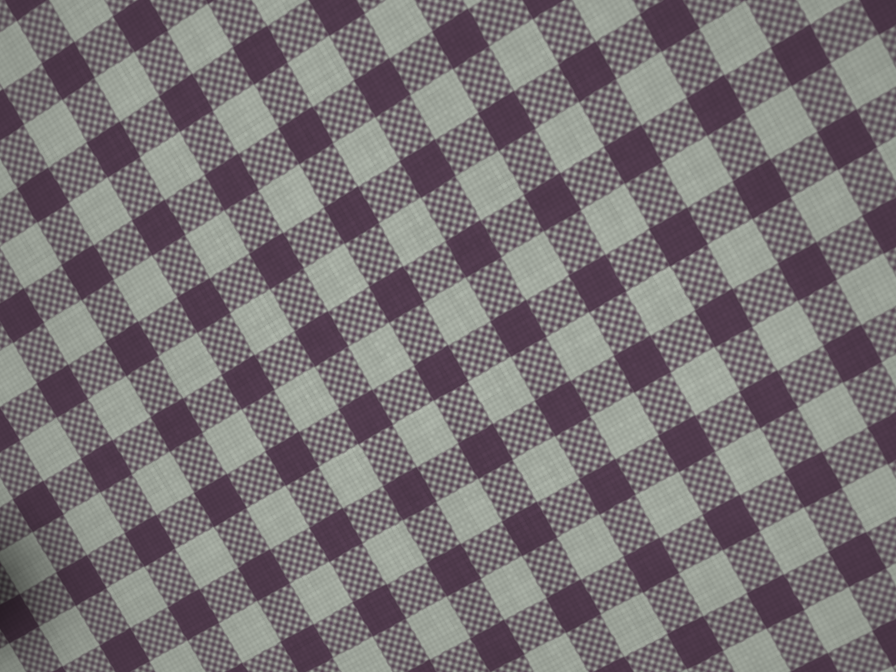
Give the GLSL for this texture, as a WebGL 1 fragment shader.

```glsl
precision highp float;
uniform vec2 u_resolution;

const float PI = 3.14159265;

// Lattice, in units of the canvas height
const vec2 ORIGIN = vec2(0.6563, 0.4444);    // centre of one dark check
const vec2 STEP_A = vec2(0.1135, 0.0653);    // one repeat up to the right
const vec2 STEP_B = vec2(0.0663, -0.1167);   // one repeat down to the right
const vec2 TILT = vec2(-0.0121, 0.0035);     // perspective of the cloth
const vec2 MIDDLE = vec2(0.667, 0.5);

// Cloth
const float THREADS = 18.0;       // threads per repeat, even
const float DYED_SHARE = 0.455;   // part of each repeat that is dyed
const float EDGE_SOFT = 0.016;
const float EDGE_WOBBLE = 0.006;
const float RELIEF = 0.022;
const float THREAD_VARIATION = 0.07;
const float SLUB = 0.06;
const float CLOUDING = 0.06;
const float VIGNETTE = 0.16;

const vec3 PLUM = vec3(0.315, 0.233, 0.302);
const vec3 PALE = vec3(0.645, 0.670, 0.630);

float hash(vec2 p) {
  return fract(sin(dot(p, vec2(127.1, 311.7))) * 43758.5453);
}

float noise(vec2 p) {
  vec2 i = floor(p);
  vec2 f = fract(p);
  f = f * f * (3.0 - 2.0 * f);
  return mix(mix(hash(i), hash(i + vec2(1.0, 0.0)), f.x),
             mix(hash(i + vec2(0.0, 1.0)), hash(i + vec2(1.0, 1.0)), f.x), f.y);
}

// Canvas position to repeats along the two thread directions
vec2 clothCoord(vec2 p) {
  vec2 d = p - ORIGIN;
  float det = STEP_A.x * STEP_B.y - STEP_A.y * STEP_B.x;
  vec2 q = vec2(d.x * STEP_B.y - d.y * STEP_B.x,
                STEP_A.x * d.y - STEP_A.y * d.x) / det;
  return q / (1.0 - dot(TILT, q));
}

// 1 inside the dyed stripe centred on each whole number
float dyedStripe(float x, float soft) {
  float fromCentre = abs(fract(x + 0.5) - 0.5);
  return 1.0 - smoothstep(-soft, soft, fromCentre - 0.5 * DYED_SHARE);
}

// Brightness of one thread: its own tone plus slubs along its length
float threadTone(float across, float along, float seed) {
  float id = floor(across);
  float own = hash(vec2(id, seed)) - 0.5;
  float slub = noise(vec2(along * 0.35, id * 7.0 + seed)) - 0.5;
  return THREAD_VARIATION * own + SLUB * slub;
}

void main() {
  vec2 p = gl_FragCoord.xy / u_resolution.y;
  vec2 uv = clothCoord(p);
  vec2 thread = uv * THREADS;
  vec2 fromMiddle = p - MIDDLE;
  float r2 = dot(fromMiddle, fromMiddle);

  // Weave detail fades with defocus and where threads near pixel size
  float pixel = 1.0 / (length(STEP_A) * u_resolution.y);
  float detail = 1.0 - smoothstep(0.4, 0.9, pixel * THREADS);
  detail *= 1.0 - 0.45 * min(r2, 1.0);

  // Dyed stripes in both directions, slightly uneven
  float soft = max(EDGE_SOFT, 0.8 * pixel);
  vec2 wobble = EDGE_WOBBLE * (2.0 * vec2(noise(thread * 0.5),
                                          noise(thread * 0.5 + 41.0)) - 1.0);
  float warpDye = dyedStripe(uv.x + wobble.x, soft);
  float weftDye = dyedStripe(uv.y + wobble.y, soft);

  // Plain weave: the two sets of threads take turns on top
  float checker = sin(PI * thread.x) * sin(PI * thread.y);
  float weftOnTop = 0.5 + 0.5 * checker * detail;
  vec3 color = mix(PALE, PLUM, mix(warpDye, weftDye, weftOnTop));

  // Gaps between threads and thread irregularity
  float relief = -RELIEF * (cos(2.0 * PI * thread.x) + cos(2.0 * PI * thread.y));
  float tone = mix(threadTone(thread.x, thread.y, 3.0),
                   threadTone(thread.y, thread.x, 19.0), weftOnTop);
  color *= 1.0 + detail * (relief + tone);

  // Uneven light: soft clouds, darker corners, shadow at lower left
  float cloud = noise(p * 4.0) * 0.65 + noise(p * 11.0 + 7.0) * 0.35 - 0.5;
  float shadow = exp(-dot(p - vec2(-0.03, 0.12), p - vec2(-0.03, 0.12)) * 90.0);
  color *= 1.0 + CLOUDING * cloud - VIGNETTE * r2;
  color *= 1.0 - 0.5 * shadow;

  gl_FragColor = vec4(color, 1.0);
}
```
